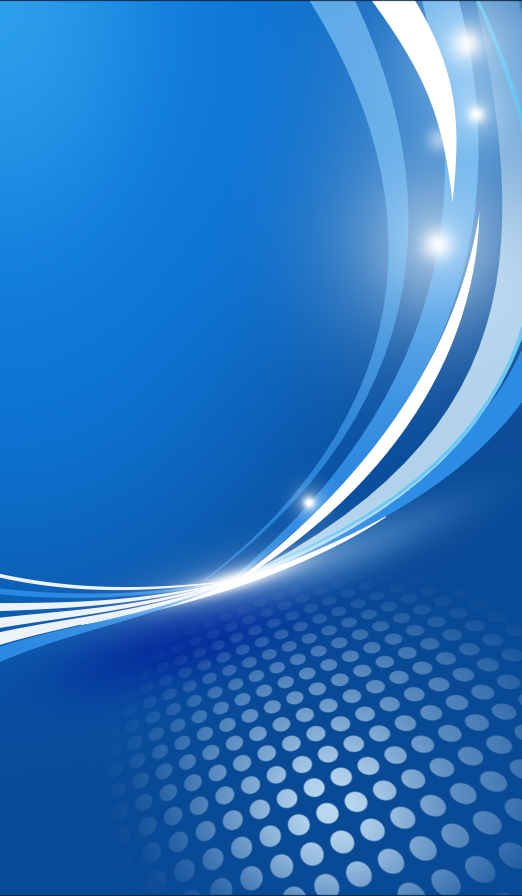
A WebGL 2 fragment shader for this background:

```glsl
#version 300 es
precision highp float;
// Sweeping light ribbons on a blue gradient above a perspective floor of glowing dots.

uniform vec2 u_resolution;
out vec4 fragColor;

// Colours
const vec3 SKY_LIGHT = vec3(0.17, 0.62, 0.92);
const vec3 SKY_MID = vec3(0.055, 0.47, 0.85);
const vec3 SKY_DEEP = vec3(0.035, 0.29, 0.59);
const vec3 NAVY = vec3(0.0, 0.12, 0.60);
const vec3 RIBBON_BLUE = vec3(0.17, 0.55, 0.90);
const vec3 RIBBON_PALE = vec3(0.47, 0.74, 0.95);
const vec3 ICE = vec3(0.77, 0.88, 0.96);
const vec3 CYAN = vec3(0.36, 0.78, 0.96);
const vec3 WHITE = vec3(1.0);

// Layout, in canvas heights
const int SEGMENTS = 28;
const int STRANDS = 6;
const vec2 VANISHING = vec2(0.078, 0.648);
const float HORIZON_TILT = 0.4;
const float COLUMN_SCALE = 21.0;
const float ROW_SCALE = 12.33;
const float DOT_RADIUS = 0.35;
const vec2 DOT_FOCUS = vec2(0.372, 0.10);
const vec2 FLARE = vec2(0.489, 0.727);
const vec2 CROSSING = vec2(0.262, 0.352);

float glow(vec2 p, vec2 center, float radius) {
    vec2 d = (p - center) / radius;
    return exp(-dot(d, d));
}

// Elliptical glow, rotated by an angle
float streak(vec2 p, vec2 center, vec2 radii, float angle) {
    float c = cos(angle), s = sin(angle);
    vec2 d = p - center;
    d = vec2(c * d.x + s * d.y, c * d.y - s * d.x) / radii;
    return exp(-dot(d, d));
}

vec2 bezier(vec2 a, vec2 b, vec2 c, vec2 d, float t) {
    float s = 1.0 - t;
    return s * s * s * a + 3.0 * s * s * t * b + 3.0 * s * t * t * c + t * t * t * d;
}

// Coverage of a cubic curve whose half width follows a quadratic taper
float ribbon(vec2 p, vec2 a, vec2 b, vec2 c, vec2 d, vec3 w) {
    float nearest = 10.0;
    vec2 from = a;
    for (int i = 0; i < SEGMENTS; i++) {
        vec2 to = bezier(a, b, c, d, float(i + 1) / float(SEGMENTS));
        vec2 span = to - from;
        float h = clamp(dot(p - from, span) / dot(span, span), 0.0, 1.0);
        float t = (float(i) + h) / float(SEGMENTS);
        float halfWidth = mix(mix(w.x, w.y, t), mix(w.y, w.z, t), t);
        nearest = min(nearest, length(p - from - h * span) - halfWidth);
        from = to;
    }
    return clamp(0.5 - nearest * u_resolution.y, 0.0, 1.0);
}

vec3 background(vec2 p) {
    float d = length(vec2(p.x * 1.54, 1.0 - p.y));
    vec3 col = mix(SKY_LIGHT, SKY_MID, smoothstep(0.0, 0.42, d));
    col = mix(col, SKY_DEEP, smoothstep(0.35, 0.95, d));
    return mix(col, NAVY, 0.75 * streak(p, vec2(0.20, 0.285), vec2(0.14, 0.045), 0.3));
}

// Opacity of the dotted floor
float dots(vec2 p) {
    vec2 q = vec2(p.x - VANISHING.x, VANISHING.y - p.y);
    float depth = max(q.y + HORIZON_TILT * q.x, 0.05);
    vec2 grid = vec2(COLUMN_SCALE * q.x, ROW_SCALE) / depth - vec2(0.0, 0.39);
    float r = length(fract(grid + 0.5) - 0.5);
    float soft = COLUMN_SCALE / (depth * u_resolution.y);
    float disc = 1.0 - smoothstep(DOT_RADIUS - soft, DOT_RADIUS + soft, r);
    float reach = length((p - vec2(0.40, 0.14)) / vec2(0.30, 0.235));
    float fade = 1.0 - smoothstep(0.45, 1.0, reach);
    return disc * (0.32 * fade + 0.62 * glow(p, DOT_FOCUS, 0.11));
}

void main() {
    vec2 p = gl_FragCoord.xy / u_resolution.y;
    vec3 col = background(p);
    col = mix(col, ICE, dots(p));

    // Haze behind the ribbons
    col = mix(col, ICE, 0.50 * glow(p, FLARE, 0.125));
    col = mix(col, RIBBON_PALE, 0.65 * glow(p, vec2(0.54, 0.91), 0.14));
    col = mix(col, RIBBON_PALE, 0.30 * streak(p, vec2(0.40, 0.39), vec2(0.13, 0.025), 0.4));

    // Broad blue and icy ribbons
    vec3 tint = mix(RIBBON_BLUE, RIBBON_PALE, smoothstep(0.4, 0.8, p.y));
    col = mix(col, tint, 0.75 * ribbon(p, vec2(0.352, 1.033), vec2(0.492, 0.805), vec2(0.490, 0.551), vec2(0.228, 0.352), vec3(0.024, 0.006, 0.0007)));
    col = mix(col, tint, 0.88 * ribbon(p, vec2(0.482, 1.033), vec2(0.560, 0.779), vec2(0.508, 0.544), vec2(0.254, 0.349), vec3(0.020, 0.0205, 0.001)));
    float iceAlpha = mix(0.9, 0.25, smoothstep(0.65, 0.95, p.y));
    col = mix(col, RIBBON_BLUE, ribbon(p, vec2(0.638, 0.766), vec2(0.625, 0.544), vec2(0.482, 0.440), vec2(0.273, 0.355), vec3(0.020, 0.0135, 0.001)));
    col = mix(col, ICE, iceAlpha * ribbon(p, vec2(0.547, 1.033), vec2(0.625, 0.714), vec2(0.605, 0.499), vec2(0.260, 0.349), vec3(0.023, 0.030, 0.001)));
    col = mix(col, CYAN, 0.85 * ribbon(p, vec2(0.527, 1.013), vec2(0.651, 0.753), vec2(0.645, 0.499), vec2(0.273, 0.359), vec3(0.002, 0.003, 0.001)));

    // White blades
    float blades = ribbon(p, vec2(0.414, 1.036), vec2(0.488, 0.935), vec2(0.505, 0.883), vec2(0.505, 0.775), vec3(0.021, 0.0185, 0.0));
    blades = max(blades, ribbon(p, vec2(0.535, 0.762), vec2(0.521, 0.609), vec2(0.430, 0.466), vec2(0.267, 0.353), vec3(0.0, 0.0155, 0.001)));
    blades = max(blades, ribbon(p, vec2(0.430, 0.423), vec2(0.352, 0.375), vec2(0.221, 0.326), vec2(0.091, 0.303), vec3(0.0005, 0.006, 0.0005)));
    col = mix(col, WHITE, blades);

    // Strands fanning out to the left edge
    for (int i = 0; i < STRANDS; i++) {
        float f = float(i) / float(STRANDS - 1);
        float strand = ribbon(p, vec2(-0.02, mix(0.362, 0.262, f)), vec2(0.07, mix(0.340, 0.300, f)),
            vec2(0.15, mix(0.338, 0.304, f)), CROSSING, vec3(mix(0.002, 0.009, f), 0.0025, 0.0004));
        col = mix(col, i % 4 == 1 ? RIBBON_BLUE : WHITE, 0.92 * strand);
    }

    // Light flares over the ribbons
    float light = 0.75 * streak(p, CROSSING, vec2(0.075, 0.012), 0.28) + 0.25 * streak(p, CROSSING, vec2(0.15, 0.03), 0.28);
    light += 0.65 * glow(p, FLARE, 0.018) + 0.30 * glow(p, FLARE, 0.065);
    light += 0.60 * glow(p, vec2(0.521, 0.951), 0.018) + 0.35 * glow(p, vec2(0.521, 0.951), 0.055);
    light += 0.65 * glow(p, vec2(0.532, 0.872), 0.010) + 0.30 * glow(p, vec2(0.532, 0.872), 0.032);
    light += 0.45 * glow(p, vec2(0.490, 0.844), 0.013);
    light += 0.70 * glow(p, vec2(0.345, 0.439), 0.007) + 0.35 * glow(p, vec2(0.345, 0.439), 0.019);
    col = mix(col, WHITE, min(light, 1.0));

    // Thin dark rim at top and bottom
    float rim = 1.0 - smoothstep(0.0005, 0.002, min(p.y, 1.0 - p.y));
    fragColor = vec4(mix(col, SKY_DEEP * 0.4, 0.8 * rim), 1.0);
}
```
